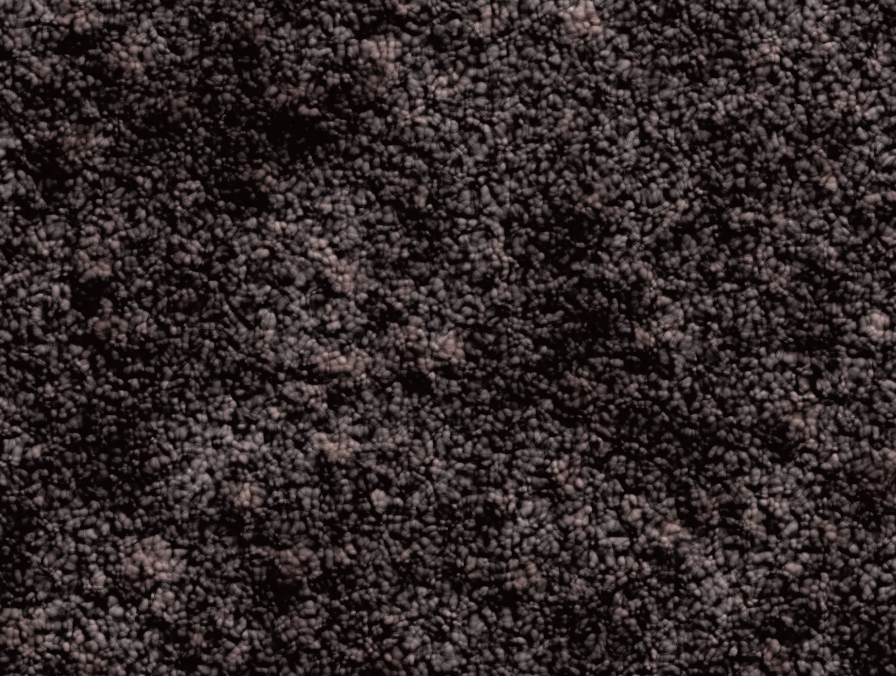
This texture is drawn by a Shadertoy shader. Its source:

```glsl
// Dark crumbly soil: two sizes of rounded grains heaped into lumps and clods.
// Each size is a layer of scattered domes; light from above picks out their
// upper faces, while gaps, hollows and the lee of clods sink to near black.

vec3 hash(vec2 p) {
    vec3 q = fract(p.xyx * vec3(0.1031, 0.1030, 0.0973));
    q += dot(q, q.yxz + 33.33);
    return fract((q.xxy + q.yzz) * q.zyx);
}

float noise(vec2 p) {
    vec2 i = floor(p), f = fract(p);
    f = f * f * (3.0 - 2.0 * f);
    return mix(mix(hash(i).x, hash(i + vec2(1, 0)).x, f.x),
               mix(hash(i + vec2(0, 1)).x, hash(i + vec2(1, 1)).x, f.x), f.y);
}

// Highest of the scattered domes: x = height from 0 to 1, y = random tone
vec2 domes(vec2 p, float smallest, float largest, float share) {
    vec2 cell = floor(p), top = vec2(0.0, 0.5);
    for (int y = -1; y <= 1; y++)
    for (int x = -1; x <= 1; x++) {
        vec2 id = cell + vec2(x, y);
        vec3 rnd = hash(id);
        vec2 d = p - id - rnd.xy;
        float radius = mix(smallest, largest, rnd.z);
        float height = 1.0 - dot(d, d) / (radius * radius);
        if (fract(rnd.z * 7.0) < share && height > top.x)
            top = vec2(height, fract(rnd.z * 13.0));
    }
    return top;
}

// x = coarse grain height, y = fine grain height, z = tone of the coarse grain
vec3 grains(vec2 p) {
    vec2 coarse = domes(p * 57.0, 0.5, 0.95, 1.0);
    vec2 fine = domes(p * 98.0 + 31.7, 0.5, 0.95, 1.0);
    return vec3(coarse.x, fine.x, coarse.y);
}

float relief(vec2 p) {
    vec3 g = grains(p);
    return 0.6 * g.x + 0.4 * g.y;
}

// x = clod height, y = lump height
vec2 clumps(vec2 p) {
    return vec2(domes(p * 7.0 + 3.4, 0.15, 0.38, 0.5).x,
                domes(p * 15.0 + 8.1, 0.2, 0.5, 0.6).x);
}

void mainImage(out vec4 fragColor, in vec2 fragCoord) {
    vec2 p = fragCoord / iResolution.y + 2.0;
    vec2 toLight = normalize(vec2(0.45, 0.9));

    // Bend the plane so that no grain or clod is a perfect disc
    vec2 bend = vec2(noise(p * 43.0), noise(p * 43.0 + 17.0)) - 0.5;
    vec2 swell = vec2(noise(p * 19.0), noise(p * 19.0 + 53.0)) - 0.5;
    vec2 q = p + 0.008 * bend;
    vec2 c = q + 0.03 * swell;

    // Grains: raised parts and faces turned to the light are brighter
    vec3 grain = grains(q);
    vec2 reach = 0.0033 * toLight;
    float facing = relief(q - reach) - relief(q + reach);
    float light = 0.105 + 0.24 * (grain.x - 0.58) + 0.34 * (grain.y - 0.58)
                + 0.4 * facing + 0.16 * (grain.z - 0.5);

    // Clods and lumps: a lit side, and a stronger shadow on the far side
    vec2 clump = clumps(c);
    vec2 weight = vec2(0.7, 0.5);
    float side = dot(clump - clumps(c + 0.03 * toLight), weight);
    light = mix(light, 0.17 + 0.7 * (light - 0.1), 0.6 * clump.x);
    light += 0.13 * max(side, 0.0) + 0.28 * min(side, 0.0) + 0.05 * clump.y;

    // Broad hollows and swells of the ground
    light += 0.2 * (noise(p * 6.0 + 5.0) - 0.5) + 0.2 * (noise(p * 14.0) - 0.5);

    // Soft floor for the shadows, then warm grey with a faint brown in lumps
    light = 0.012 + 0.5 * (light + sqrt(light * light + 0.003));
    vec3 soil = light * vec3(1.0, 0.95, 0.94) + vec3(0.025, 0.0, 0.005);
    vec3 brown = vec3(1.06, 0.97, 0.94);
    soil *= mix(vec3(1.0), brown, max(clump.x, 0.6 * clump.y));
    fragColor = vec4(clamp(soil, 0.0, 1.0), 1.0);
}
```
